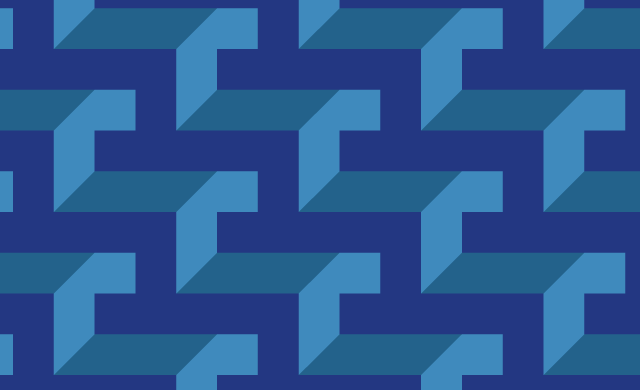
This pattern is drawn by a Shadertoy shader. Its source:

```glsl
// Colour of the stepped ribbon; one unit is the ribbon width, y points down
vec3 ribbonColor(vec2 p) {
    const vec3 navy = vec3(0.137, 0.217, 0.510);
    const vec3 teal = vec3(0.137, 0.383, 0.547);
    const vec3 sky = vec3(0.247, 0.543, 0.742);

    // Each row is two units tall and shifted by half of the six-unit period
    float row = floor(p.y / 2.0);
    vec2 cell = vec2(mod(p.x - 3.0 * row, 6.0), p.y - 2.0 * row);

    // Lower half: upright post on the navy ground
    if (cell.y > 1.0) return cell.x > 3.0 && cell.x < 4.0 ? sky : navy;

    // Upper half: post tip, slanted bar, then the squared end
    float diagonal = cell.x + cell.y;
    if (cell.x > 5.0) return navy;
    return diagonal > 1.0 && diagonal < 4.0 ? teal : sky;
}

void mainImage(out vec4 fragColor, in vec2 fragCoord) {
    const int SAMPLES = 4;
    vec3 color = vec3(0.0);

    // Average a grid of samples inside the pixel to smooth every edge
    for (int j = 0; j < SAMPLES; j++) {
        for (int i = 0; i < SAMPLES; i++) {
            vec2 offset = (vec2(i, j) + 0.5) / float(SAMPLES) - 0.5;
            vec2 uv = (fragCoord + offset) / iResolution.xy;
            uv.y = 1.0 - uv.y;
            color += ribbonColor(uv * vec2(15.68, 9.57) - vec2(1.317, 0.204));
        }
    }
    fragColor = vec4(color / float(SAMPLES * SAMPLES), 1.0);
}
```
